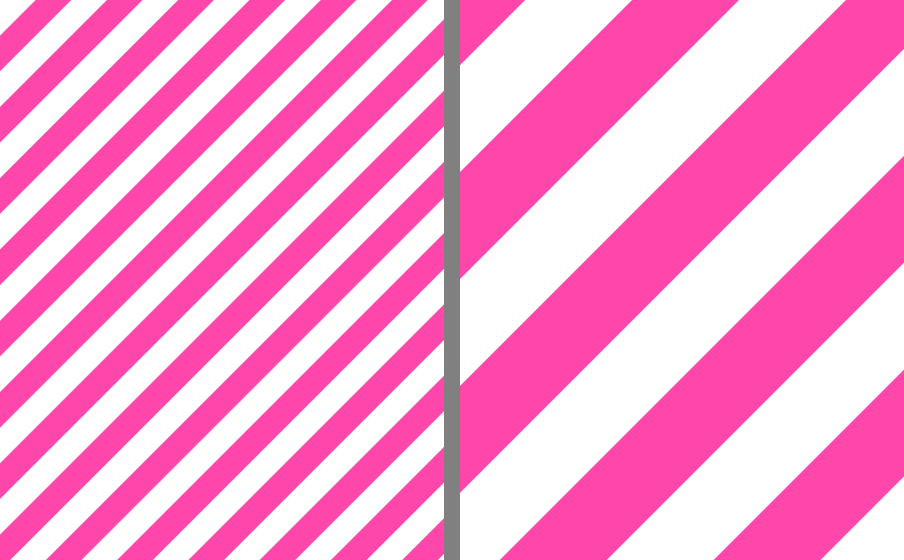
Left: the whole. Right: its middle third, enlarged.
Write a WebGL 2 fragment shader that draws this pattern.

```glsl
#version 300 es
precision highp float;

uniform vec2 u_resolution;
out vec4 fragColor;

const vec3 WHITE = vec3(1.0);
const vec3 PINK = vec3(1.0, 0.28, 0.67);
const vec3 EDGE_SHADE = vec3(0.04, 0.0, 0.0);
const float PERIOD = 0.12728;   // stripe repeat along x, in canvas heights
const float PINK_SHARE = 0.5;   // part of each repeat that is pink

// Signed distance to the nearest stripe edge along the phase axis,
// positive inside the stripe that fills the end of each repeat.
float stripeDistance(float position, float period, float share) {
    float center = 1.0 - 0.5 * share;
    float offset = abs(fract(position / period - center + 0.5) - 0.5);
    return (0.5 * share - offset) * period;
}

// Smoothed coverage of a shape from its signed distance.
float coverage(float signedDistance, float softness) {
    return smoothstep(-softness, softness, signedDistance);
}

// Blend two colours, slightly dulled where they meet.
vec3 blendEdge(vec3 ground, vec3 ink, vec3 shade, float amount) {
    return mix(ground, ink, amount) - shade * 4.0 * amount * (1.0 - amount);
}

void main() {
    vec2 point = gl_FragCoord.xy / u_resolution.y;

    // Diagonal phase, measured from the top left corner
    float diagonal = point.x + 1.0 - point.y;

    // Pink stripes on white
    float softness = 1.1 / u_resolution.y;
    float stripe = coverage(stripeDistance(diagonal, PERIOD, PINK_SHARE), softness);
    fragColor = vec4(blendEdge(WHITE, PINK, EDGE_SHADE, stripe), 1.0);
}
```
